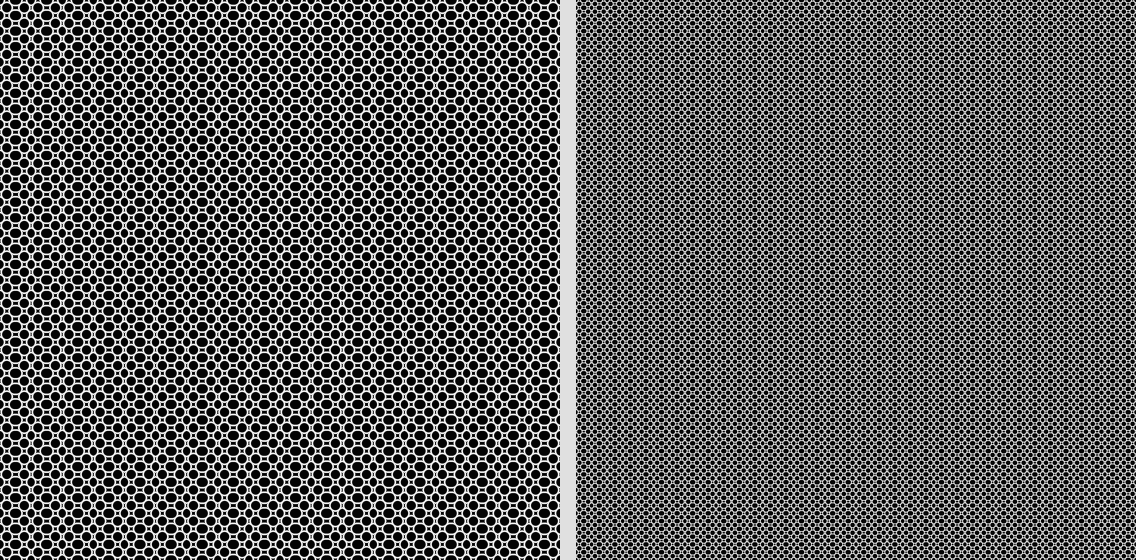
Left: one tile. Right: repeated 2 by 2.
Reproduce this pattern procedurally as a WebGL 2 fragment shader.

```glsl
#version 300 es
precision highp float;
// A white lattice of touching rings on black: round, wide and narrow ovals alternate.
// Each tile is folded into one quadrant, where three rings are drawn as signed distances.
// Whole numbers of tiles fill the canvas, so opposite edges join.

uniform vec2 u_resolution;
out vec4 fragColor;

const vec2 REPEATS = vec2(18.0, 36.0);   // tiles across and down
const vec2 TILE = vec2(4.0, 2.0);        // tile size in lattice units
const float RADIUS = 0.7071;             // diagonal neighbours just touch
const float STRETCH = 0.125;             // widening or narrowing of the ovals
const float HALF_LINE = 0.106;

const vec3 BLACK = vec3(0.01);
const vec3 WHITE = vec3(0.98);

// Mirror a point into the positive quadrant of its tile.
vec2 foldTile(vec2 p, vec2 tile) {
    return abs(mod(p + 0.5 * tile, tile) - 0.5 * tile);
}

// Outline of a circle pulled apart (stretch > 0) or squeezed to a lens (stretch < 0).
float ringDistance(vec2 p, float radius, float stretch, float halfLine) {
    float x = abs(p.x) - stretch;
    // The flat middle of a wide oval keeps its full height.
    if (stretch > 0.0) x = max(x, 0.0);
    return abs(length(vec2(x, p.y)) - radius) - halfLine;
}

// Nearest of the narrow, round and wide rings, from left to right.
float latticeDistance(vec2 q, float stretch) {
    float nearest = 10.0;
    for (int i = 0; i < 3; i++) {
        float column = float(i);
        float row = mod(column, 2.0);
        vec2 center = vec2(column - stretch * row, row);
        float d = ringDistance(q - center, RADIUS, stretch * (column - 1.0), HALF_LINE);
        nearest = min(nearest, d);
    }
    return nearest;
}

void main() {
    vec2 uv = gl_FragCoord.xy / u_resolution;
    vec2 q = foldTile(uv * REPEATS * TILE, TILE);
    float d = latticeDistance(q, STRETCH);

    // Edge softness of about one pixel, in lattice units.
    float soft = 0.7 * REPEATS.x * TILE.x / min(u_resolution.x, u_resolution.y);
    float line = 1.0 - smoothstep(-soft, soft, d);
    fragColor = vec4(mix(BLACK, WHITE, line), 1.0);
}
```
